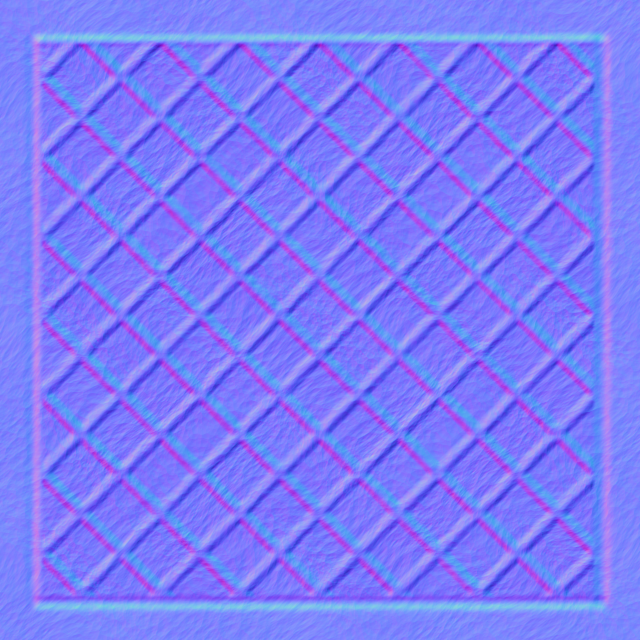
Reproduce this texture map procedurally as a Shadertoy shader.

```glsl
// Tangent-space normal map of a plaster panel: a diagonal lattice of rounded
// bars inside a square grooved frame. Lattice and plaster are height fields
// whose slopes become red and green; the groove adds soft slope ridges.

#define PITCH 0.1240        // spacing of bars, measured along x + y
#define BAR_SHIFT vec2(0.0695, 0.0715)
#define BAR_HEIGHT 0.0022
#define GRAIN_HEIGHT 0.00075
#define GRAIN_SCALE 34.0
#define SLOPE_STEP 0.0013
#define GROOVE_WIDTH 0.0068
#define FRAME_TILT vec2(0.490, 0.522)
#define PANEL_TILT vec2(0.486, 0.466)

vec2 hash2(vec2 p) {
    vec3 q = fract(p.xyx * vec3(0.1031, 0.1030, 0.0973));
    q += dot(q, q.yzx + 33.33);
    return fract((q.xx + q.yz) * q.zy);
}

// Distance to the nearest scattered cell centre
float cellular(vec2 p) {
    vec2 cell = floor(p), local = fract(p);
    float nearest = 2.0;
    for (int j = -1; j <= 1; j++)
    for (int i = -1; i <= 1; i++) {
        vec2 corner = vec2(i, j);
        vec2 d = corner + hash2(cell + corner) - local;
        nearest = min(nearest, dot(d, d));
    }
    return sqrt(nearest);
}

// Trowelled plaster: warped, stretched cells in three octaves
float plaster(vec2 p) {
    p += 0.008 * sin(p.yx * 31.0 + 2.0 * sin(p * 17.0));
    vec2 q = vec2(p.x + p.y, 1.7 * (p.y - p.x)) * 0.7 * GRAIN_SCALE;
    float sum = 0.0, gain = 1.0;
    for (int k = 0; k < 3; k++) {
        sum += gain * cellular(q + 40.0);
        q = mat2(1.75, 0.7, -0.7, 1.75) * q + 9.7;
        gain *= 0.44;
    }
    return sum;
}

// Two crossing families of rounded bars, blended where they meet
float lattice(vec2 p) {
    vec2 across = vec2(p.x + p.y, p.y - p.x) - BAR_SHIFT;
    across = (across - PITCH * round(across / PITCH)) * 0.7071;
    vec2 bar = smoothstep(-0.0135, -0.0015, across)
             * (1.0 - smoothstep(-0.0015, 0.0150, across));
    return bar.x + bar.y - bar.x * bar.y;
}

float ridge(float x, float centre, float width) {
    float d = (x - centre) / width;
    return exp(-d * d);
}

// Soft-edged rectangle mask
float box(vec2 p, vec2 low, vec2 high, float soft) {
    vec2 m = smoothstep(low - soft, low + soft, p)
           * (1.0 - smoothstep(high - soft, high + soft, p));
    return m.x * m.y;
}

// Slopes of the groove walls around the panel
vec2 groove(vec2 p) {
    float w = GROOVE_WIDTH;
    float sides = 0.23 * ridge(p.x, -0.4430, w) + 0.20 * ridge(p.x, 0.4490, w)
                - 0.08 * ridge(p.x, -0.4550, w) - 0.14 * ridge(p.x, 0.4325, w);
    float ends = 0.25 * ridge(p.y, 0.4415, w) + 0.24 * ridge(p.y, -0.4480, w)
               - 0.10 * ridge(p.y, 0.4300, 0.6 * w)
               - 0.19 * ridge(p.y, -0.4345, 0.7 * w);
    vec2 reach = 1.0 - smoothstep(0.436, 0.456, abs(p.yx));
    return vec2(sides, ends) * reach;
}

void mainImage(out vec4 fragColor, in vec2 fragCoord) {
    vec2 p = fragCoord / iResolution.xy - 0.5;
    vec2 dx = vec2(SLOPE_STEP, 0.0), dy = dx.yx;

    // Height differences; red leans left and green leans up
    vec2 bars = vec2(lattice(p + dx) - lattice(p - dx),
                     lattice(p - dy) - lattice(p + dy)) / (2.0 * SLOPE_STEP);
    float here = plaster(p);
    vec2 grain = vec2(plaster(p + dx) - here, here - plaster(p + dy)) / SLOPE_STEP;

    // Flat tilt of frame and panel, then the relief
    float panel = box(p, vec2(-0.434, -0.432), vec2(0.428, 0.433), 0.004);
    vec2 tilt = mix(FRAME_TILT, PANEL_TILT, panel);
    tilt += BAR_HEIGHT * bars * panel;
    tilt += GRAIN_HEIGHT * grain * mix(0.7, 1.0, panel);
    tilt += groove(p);
    tilt += 0.008 * sin(p.yx * 23.0 + 3.0 * sin(p * 11.0));

    // Rebuild the outward component for blue
    vec2 n = 2.0 * tilt - 1.0;
    float outward = sqrt(max(1.0 - dot(n, n), 0.0));
    fragColor = vec4(clamp(tilt, 0.0, 1.0), 0.5 + 0.495 * outward, 1.0);
}
```
